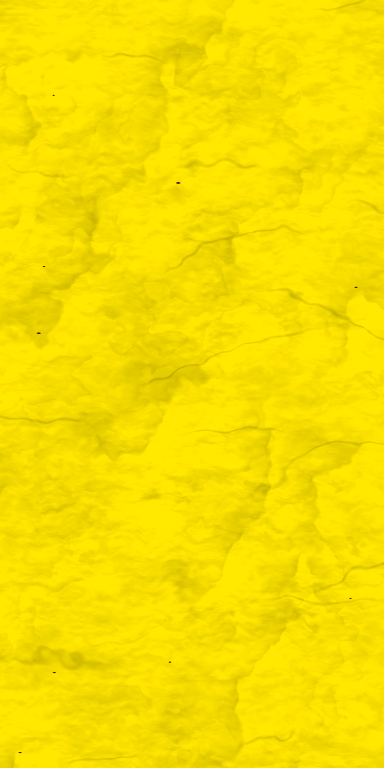
Write a WebGL 1 fragment shader that draws this texture.

```glsl
precision highp float;
// Yellow painted rock: rough plates with one-sided shadows, short cracks and fine flat grain.

uniform vec2 u_resolution;

#define PAINT vec3(1.0, 0.898, 0.0)
#define BASE_LEVEL 0.990
#define GRAIN_SCALE vec2(30.0, 74.0)
#define GRAIN_DEPTH 0.17
#define RELIEF_DEPTH 0.16
#define MOTTLE_DEPTH 0.13
#define PLATE_SHADOW 0.12
#define CHIP_SHADOW 0.085
#define CRACK_DEPTH 0.11
#define SPECK_GRID 5.0
#define SPECK_SHARE 0.12

float hash(vec2 p) {
  vec3 q = fract(vec3(p.xyx) * 0.1031);
  q += dot(q, q.yzx + 33.33);
  return fract((q.x + q.y) * q.z);
}

float noise(vec2 p) {
  vec2 i = floor(p);
  vec2 f = fract(p);
  f = f * f * f * (f * (f * 6.0 - 15.0) + 10.0);
  float low = mix(hash(i), hash(i + vec2(1.0, 0.0)), f.x);
  float high = mix(hash(i + vec2(0.0, 1.0)), hash(i + 1.0), f.x);
  return mix(low, high, f.y);
}

float fbm(vec2 p) {
  float sum = 0.0;
  float gain = 0.5;
  for (int i = 0; i < 5; i++) {
    sum += gain * noise(p);
    p = mat2(1.6, 1.2, -1.2, 1.6) * p + 17.3;
    gain *= 0.52;
  }
  return sum;
}

// Stretched grain keeps its horizontal direction through all octaves.
float flatGrain(vec2 p) {
  return 0.45 * noise(p) + 0.32 * noise(p * 1.9 + 31.7) + 0.23 * noise(p * 3.4 + 71.1);
}

// Sharp step on the plate side, soft shadow fading up and to the left.
float ledge(float height, float falloff, float edge) {
  float f = fract(height);
  return exp(-falloff * f) * smoothstep(0.0, edge, f);
}

// Thin, nearly level line that wanders with noise and is broken by a mask.
float crack(vec2 p, float slope) {
  float path = p.y * 3.2 + slope * p.x + 1.1 * fbm(p * vec2(2.0, 2.6) + slope * 19.0);
  float gap = abs(fract(path) - 0.5);
  float mask = smoothstep(0.52, 0.72, noise(p * vec2(4.5, 6.0) + slope * 47.0));
  return (1.0 - smoothstep(0.0, 0.022, gap)) * mask;
}

// Small dark pits, at most one per grid cell, of varied size.
float specks(vec2 p) {
  vec2 cell = floor(p * SPECK_GRID);
  vec2 jitter = 0.2 + 0.6 * vec2(hash(cell + 5.1), hash(cell + 9.7));
  vec2 d = (p * SPECK_GRID - cell - jitter) / SPECK_GRID;
  float present = step(1.0 - SPECK_SHARE, hash(cell + 41.3));
  float size = mix(0.003, 0.0055, hash(cell + 63.0));
  return present * (1.0 - smoothstep(0.3 * size, size, length(d * vec2(0.7, 1.5))));
}

void main() {
  vec2 p = gl_FragCoord.xy / u_resolution.x;
  vec2 tilt = vec2(-1.6, 2.0);
  vec2 ragged = p + 0.035 * (vec2(fbm(p * 15.0), fbm(p * 15.0 + 40.0)) - 0.5);

  // Large plates and smaller chips, both broken up by masks.
  float plateHeight = dot(ragged, tilt) + 3.0 * fbm(ragged * vec2(2.6, 2.8) + 3.7);
  float chipHeight = 2.4 * dot(ragged, tilt) + 4.0 * fbm(ragged * vec2(5.0, 7.0) + 23.1);
  float plateMask = smoothstep(0.2, 0.6, noise(p * 5.0 + 8.3));
  float chipMask = smoothstep(0.35, 0.7, noise(p * 6.0 + 51.9));
  float plates = ledge(plateHeight, 5.0, 0.07) * plateMask;
  float chips = ledge(chipHeight, 4.0, 0.12) * chipMask;
  float lip = smoothstep(0.6, 1.0, fract(plateHeight)) * plateMask;
  float cracks = max(crack(p, 0.35), crack(p, -0.6));

  // Lit bumps: difference of the rough surface along the light direction.
  vec2 bumpScale = vec2(11.0, 19.0);
  float relief = fbm(ragged * bumpScale) - fbm((ragged + vec2(-0.006, 0.012)) * bumpScale);

  // Surface grain and broad unevenness.
  float grain = flatGrain(ragged * GRAIN_SCALE) - 0.5;
  float mottle = fbm(p * vec2(5.0, 8.0) + 61.0) - 0.5;

  float level = BASE_LEVEL + GRAIN_DEPTH * grain * (0.4 + 0.6 * noise(p * 7.0 + 19.0));
  level += RELIEF_DEPTH * relief + MOTTLE_DEPTH * mottle + 0.018 * lip;
  level -= PLATE_SHADOW * plates + CHIP_SHADOW * chips + CRACK_DEPTH * cracks;

  vec3 color = PAINT * clamp(level, 0.7, 1.018);
  color = mix(color, vec3(0.22, 0.06, 0.0), 0.9 * specks(p));
  gl_FragColor = vec4(clamp(color, 0.0, 1.0), 1.0);
}
```
